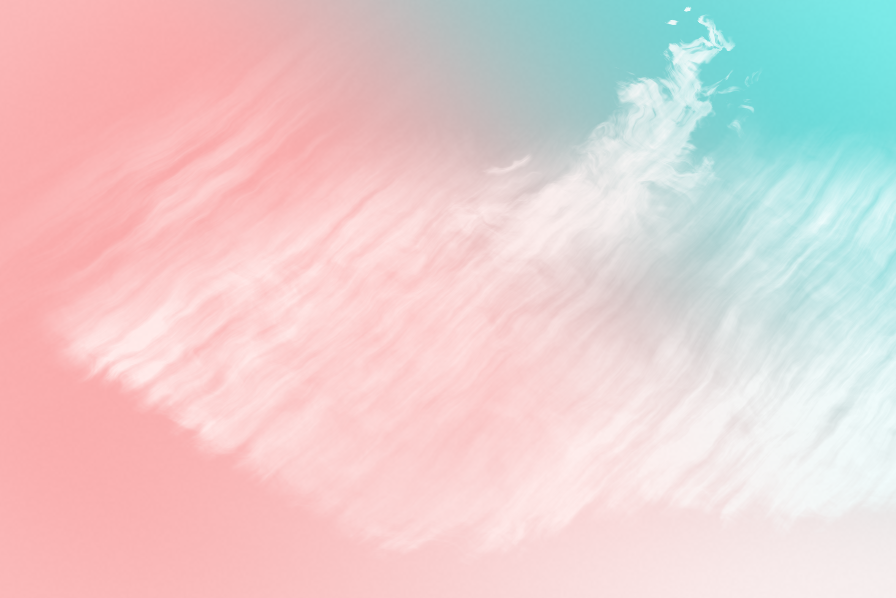
Give the GLSL for this texture, as a WebGL 2 fragment shader.

```glsl
#version 300 es
precision highp float;

uniform vec2 u_resolution;
out vec4 fragColor;

#define PINK vec3(0.98, 0.675, 0.675)
#define TEAL vec3(0.44, 0.83, 0.83)
#define HAZE vec3(0.975, 0.945, 0.945)
#define WARM_CLOUD vec3(1.0, 0.925, 0.92)
#define COOL_CLOUD vec3(0.94, 0.99, 0.99)
#define STREAK_SCALE vec2(4.0, 25.0)
#define EDGE_RAGGEDNESS 0.15
#define GRAIN 0.008

float hash(vec2 p) {
    vec3 q = fract(vec3(p.xyx) * 0.1031);
    q += dot(q, q.yzx + 33.33);
    return fract((q.x + q.y) * q.z);
}

float noise(vec2 p) {
    vec2 i = floor(p), f = fract(p);
    f = f * f * (3.0 - 2.0 * f);
    return mix(mix(hash(i), hash(i + vec2(1, 0)), f.x),
               mix(hash(i + vec2(0, 1)), hash(i + vec2(1, 1)), f.x), f.y);
}

float fbm(vec2 p) {
    float sum = 0.0, amp = 0.5;
    for (int i = 0; i < 5; i++) {
        sum += amp * noise(p);
        p = mat2(1.8, 0.25, -0.25, 2.0) * p + 17.3;
        amp *= 0.54;
    }
    return sum;
}

// Soft rotated ellipse, 1 at its centre
float puff(vec2 p, vec2 centre, vec2 radius, float angle) {
    float c = cos(angle), s = sin(angle);
    vec2 q = mat2(c, -s, s, c) * (p - centre) / radius;
    return exp(-dot(q, q));
}

// Tapered brush stroke from a to b
float plume(vec2 p, vec2 a, vec2 b, float width) {
    vec2 ab = b - a;
    float h = clamp(dot(p - a, ab) / dot(ab, ab), 0.0, 1.0);
    float w = width * (1.0 - 0.85 * h);
    return 1.0 - smoothstep(0.35 * w, 1.15 * w, length(p - a - h * ab));
}

vec3 skyColor(vec2 p) {
    float t = p.x - 0.9 * (1.0 - p.y);
    vec3 sky = mix(PINK, TEAL, smoothstep(0.2, 1.22, t));
    // Pale haze rising from the lower right
    float haze = smoothstep(0.6, 0.0, p.y) * smoothstep(-0.1, 1.4, p.x);
    sky = mix(sky, HAZE, 0.9 * haze);
    // Brighter borders and corners
    vec2 c = (p - vec2(0.75, 0.5)) / vec2(0.75, 0.5);
    float rim = smoothstep(0.8, 2.0, dot(c, c));
    sky = mix(sky, vec3(1.0), 0.15 * rim);
    return sky + vec3(-0.04, 0.06, 0.05) * puff(p, vec2(1.5, 1.0), vec2(0.28), 0.0);
}

float cloudDensity(vec2 p) {
    // Curved streak coordinates: along the wind and across it
    vec2 warp = vec2(fbm(p * 6.0), fbm(p * 6.0 + 40.0)) - 0.5;
    vec2 w = p + 0.045 * warp;
    vec2 wind = vec2(0.7 * (w.x + w.y), w.y - w.x * (0.62 + 0.22 * w.x));
    float streak = fbm(wind * STREAK_SCALE) - 0.5;
    float fine = fbm(wind * STREAK_SCALE * vec2(3.0, 2.4) + 9.0) - 0.5;
    float fluff = fbm(p * vec2(20.0, 24.0) + 6.0 * warp) - 0.5;

    // Ragged outline
    float jitter = EDGE_RAGGEDNESS * (0.6 * streak + 0.5 * fluff);
    vec2 e = p + vec2(-0.4, 1.0) * jitter;
    float low = max(0.465 - 0.62 * e.x, 0.025 + 0.083 * e.x);
    float high = min(0.47 + 0.5 * e.x, 0.775);
    float body = smoothstep(low - 0.01, low + 0.06, e.y)
               * smoothstep(high + 0.03, high - 0.12, e.y)
               * smoothstep(0.03, 0.14, e.x);

    // Thick and thin parts of the body
    float amount = 0.47
        + 0.24 * puff(p, vec2(0.20, 0.41), vec2(0.20, 0.11), -0.5)
        + 0.16 * puff(p, vec2(0.45, 0.53), vec2(0.28, 0.12), 0.6)
        + 0.40 * puff(p, vec2(1.20, 0.24), vec2(0.34, 0.17), 0.2)
        + 0.20 * puff(p, vec2(1.40, 0.66), vec2(0.18, 0.10), 0.3)
        + 0.14 * puff(p, vec2(0.85, 0.58), vec2(0.22, 0.10), 0.8)
        - 0.26 * puff(p, vec2(1.12, 0.51), vec2(0.14, 0.07), 0.5)
        - 0.22 * puff(p, vec2(0.70, 0.20), vec2(0.28, 0.11), 0.4);
    float relief = 1.0 + 0.95 * streak + 0.85 * fine + 0.75 * fluff;
    float density = body * amount * relief;

    // Tall fluffy plume, melting into the body below
    vec2 q = p + vec2(0.05, -0.05) * streak + 0.16 * vec2(fluff, -fluff) + 0.06 * warp;
    float tall = plume(q, vec2(0.95, 0.55), vec2(1.215, 0.925), 0.165);
    tall *= smoothstep(0.48, 0.68, p.y) * (0.74 + 0.9 * fluff + 0.5 * fine);
    density += (1.0 - density) * tall * 0.95;

    // Faint high wisps
    float wisps = puff(p, vec2(0.30, 0.67), vec2(0.28, 0.12), 0.6);
    density += 0.6 * wisps * smoothstep(-0.2, 0.4, streak + 0.4 * fine) * (1.0 - body);
    return clamp(density, 0.0, 0.96);
}

void main() {
    vec2 p = gl_FragCoord.xy / u_resolution * vec2(1.5, 1.0);
    vec3 cloud = mix(WARM_CLOUD, COOL_CLOUD, smoothstep(0.75, 1.5, p.x + 0.35 * (p.y - 0.5)));
    vec3 color = mix(skyColor(p), cloud, cloudDensity(p));
    color += GRAIN * (noise(p * 220.0) - 0.5);
    fragColor = vec4(clamp(color, 0.0, 1.0), 1.0);
}
```
